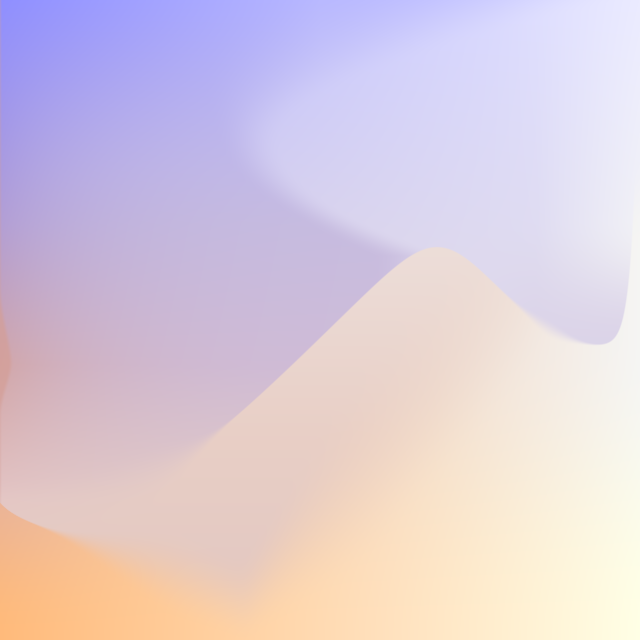
A WebGL 2 fragment shader for this background:

```glsl
#version 300 es
precision highp float;

uniform vec2 u_resolution;
out vec4 outColor;

#define PEAK_ROUNDNESS 0.094
#define FOOT_ROUNDNESS 0.075
#define VALLEY vec2(0.945, 0.461)
#define CLOUD_TIP vec2(0.39, 0.79)
#define CLOUD_BEND 7.0
#define STOPS vec4(0.22, 0.43, 0.65, 1.0)

float fade(float a, float b, float x) {
    return clamp((x - a) / (b - a), 0.0, 1.0);
}

// Three colours along 0..1, the second one at mid
vec3 ramp(float t, float mid, vec3 a, vec3 b, vec3 c) {
    return mix(mix(a, b, fade(0.0, mid, t)), c, fade(mid, 1.0, t));
}

// Four colours from bottom to top
vec3 column(float y, vec3 a, vec3 b, vec3 c, vec3 d) {
    vec3 col = mix(a, b, fade(STOPS.x, STOPS.y, y));
    col = mix(col, c, fade(STOPS.y, STOPS.z, y));
    return mix(col, d, fade(STOPS.z, STOPS.w, y));
}

float softMax(float a, float b, float k) {
    return max(a, b) + k * log(1.0 + exp(-abs(a - b) / k));
}

// Crest: a rising slope, a rounded peak, a valley and a steep wall
float ridgeHeight(float x) {
    float slope = softMax(0.2, x - 0.03, FOOT_ROUNDNESS);
    float dx = x - VALLEY.x;
    float valley = VALLEY.y + 3.7 * dx * dx;
    float crest = -softMax(-slope, -valley, PEAK_ROUNDNESS);
    return crest + 0.015 * exp((x - 0.9635) / 0.0101);
}

float ridgeMask(vec2 p, float pixel) {
    float e = 0.001;
    float h = ridgeHeight(p.x);
    float slope = (ridgeHeight(p.x + e) - ridgeHeight(p.x - e)) / (2.0 * e);
    float dist = (h - p.y) / sqrt(1.0 + slope * slope);
    float bump = (p.x - 0.86) / 0.04;
    float soft = pixel + 0.05 * (1.0 - smoothstep(0.2, 0.37, p.x))
               + 0.012 * exp(-bump * bump);
    return smoothstep(-soft, soft, dist) * (1.0 - smoothstep(0.62, 0.75, p.y));
}

// Warm light under the pink fold, crisp at the left and wide at the right
float warmMask(vec2 p, float pixel) {
    float fold = 0.2 - 0.36 * p.x + 0.015 * exp(-p.x / 0.02);
    float h = softMax(fold, 1.15 * (p.x - 0.33), 0.01);
    float soft = pixel + 0.07 * smoothstep(0.05, 0.3, p.x)
               + 0.1 * smoothstep(0.35, 0.6, p.x);
    return smoothstep(-soft, soft, h - p.y);
}

float cloudMask(vec2 p) {
    float dy = max(p.y - CLOUD_TIP.y, -0.19);
    float edge = CLOUD_TIP.x + CLOUD_BEND * dy * dy;
    float slope = 2.0 * CLOUD_BEND * dy;
    float dist = (p.x - edge) / sqrt(1.0 + slope * slope);
    float soft = mix(0.022, 0.09, smoothstep(-0.15, 0.17, dy));
    return smoothstep(-soft, soft, dist);
}

vec3 lavenderColor(vec2 p) {
    vec3 left = column(p.y, vec3(0.89, 0.77, 0.77), vec3(0.82, 0.65, 0.66),
                       vec3(0.70, 0.62, 0.83), vec3(0.56, 0.56, 1.0));
    vec3 right = column(p.y, vec3(0.88, 0.79, 0.78), vec3(0.81, 0.74, 0.85),
                        vec3(0.78, 0.74, 0.88), vec3(0.72, 0.72, 1.0));
    float t = mix(1.0 - exp(-6.0 * p.x), min(p.x / 0.5, 1.0), smoothstep(0.7, 1.0, p.y));
    return mix(left, right, t);
}

vec3 cloudColor(vec2 p) {
    float t = fade(0.35, 1.0, p.x);
    vec3 top = ramp(t, 0.65, vec3(0.75, 0.75, 1.0), vec3(0.85, 0.85, 1.0), vec3(0.92, 0.92, 1.0));
    vec3 low = ramp(t, 0.75, vec3(0.85, 0.82, 0.91), vec3(0.875, 0.86, 0.94), vec3(0.95, 0.95, 0.96));
    vec3 col = mix(low, top, fade(0.6, 1.0, p.y));
    float shade = (1.0 - smoothstep(0.46, 0.66, p.y)) * smoothstep(0.7, 0.85, p.x);
    return mix(col, vec3(0.86, 0.83, 0.91), shade);
}

vec3 pinkColor(vec2 p) {
    vec3 col = ramp(fade(0.1, 0.6, p.y), 0.44, vec3(0.89, 0.785, 0.76),
                    vec3(0.91, 0.81, 0.775), vec3(0.925, 0.865, 0.845));
    return mix(col, vec3(0.955, 0.95, 0.95), smoothstep(0.8, 1.0, p.x));
}

vec3 warmColor(vec2 p) {
    vec3 low = ramp(p.x, 0.6, vec3(1.0, 0.73, 0.48), vec3(1.0, 0.88, 0.74), vec3(1.0, 1.0, 0.9));
    vec3 high = ramp(p.x, 0.68, vec3(0.90, 0.70, 0.62), vec3(0.945, 0.87, 0.815), vec3(0.96, 0.96, 0.955));
    return mix(low, high, smoothstep(0.0, 0.48, p.y + 0.12 * (1.0 - smoothstep(0.0, 0.3, p.x)) * p.y / 0.2));
}

void main() {
    vec2 p = gl_FragCoord.xy / u_resolution;
    float pixel = 1.0 / u_resolution.y;

    // Sky with a small ember at the left border
    vec3 sky = lavenderColor(p);
    float ember = 0.018 * smoothstep(0.35, 0.44, p.y) * (1.0 - smoothstep(0.42, 0.55, p.y));
    sky = mix(sky, vec3(0.83, 0.62, 0.59), 0.7 * smoothstep(-0.004, 0.004, ember - p.x));
    sky = mix(sky, cloudColor(p), cloudMask(p));

    // Ridge and the warm light in front of it
    float warm = warmMask(p, pixel);
    vec3 ground = mix(pinkColor(p), warmColor(p), warm);
    float cover = max(ridgeMask(p, pixel), warm * (1.0 - smoothstep(0.2, 0.35, p.x)));
    outColor = vec4(mix(sky, ground, cover), 1.0);
}
```
